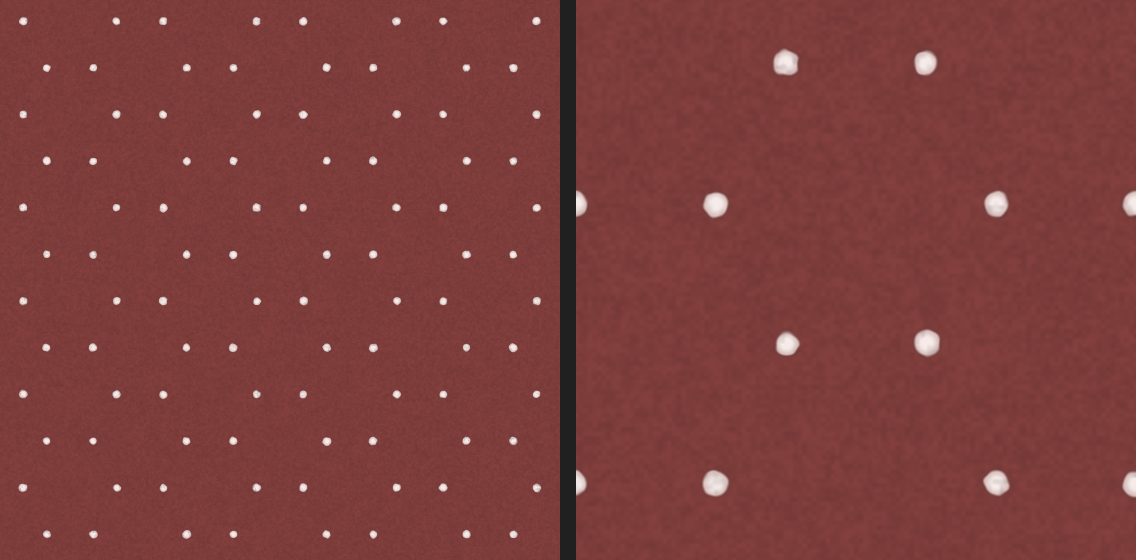
Left, the full canvas; right, a detail of the centre.
A WebGL 1 fragment shader for this pattern:

```glsl
precision highp float;

// Small pale dots at the corners of a honeycomb on brick-red cloth.
// Each half cell holds one dot, mirrored in x and staggered by row; wrapped
// value noise gives the cloth its grain and the dots their uneven rims.

uniform vec2 u_resolution;

const vec2 REPEATS = vec2(4.0, 6.0);        // whole cells across and down
const float WIDE_OFFSET = 1.0 / 3.0;        // dot to cell axis, upper row
const float NARROW_OFFSET = 1.0 / 6.0;      // dot to cell axis, lower row
const float ROW_HEIGHT = 0.547;             // dot height within its row
const float DOT_RADIUS = 0.0071;
const float RADIUS_VARIATION = 0.0005;
const float CENTRE_JITTER = 0.0005;
const float RIM_WOBBLE = 0.0018;
const float RIM_SOFTNESS = 0.0011;
const float HALO_WIDTH = 0.0035;
const float HALO_STRENGTH = 0.45;
const float GRAIN_STRENGTH = 0.075;
const float MOTTLE_STRENGTH = 0.018;
const vec3 CLOTH = vec3(0.490, 0.237, 0.230);
const vec3 HALO = vec3(0.430, 0.245, 0.235);
const vec3 DOT_CENTRE = vec3(0.945, 0.905, 0.895);
const vec3 DOT_RIM = vec3(0.830, 0.740, 0.730);

float hash(vec2 p) {
  vec3 q = fract(vec3(p.xyx) * 0.1031);
  q += dot(q, q.yzx + 33.33);
  return fract((q.x + q.y) * q.z);
}

// Value noise with a whole number of lattice cells, wrapping at the edges.
float wrappedNoise(vec2 uv, float cells, float seed) {
  vec2 p = uv * cells;
  vec2 i = floor(p);
  vec2 f = fract(p);
  f = f * f * (3.0 - 2.0 * f);
  vec2 a = mod(i, cells) + seed;
  vec2 b = mod(i + 1.0, cells) + seed;
  return mix(mix(hash(a), hash(vec2(b.x, a.y)), f.x),
             mix(hash(vec2(a.x, b.y)), hash(b), f.x), f.y);
}

vec3 clothColour(vec2 uv) {
  float grain = 0.6 * wrappedNoise(uv, 360.0, 17.0)
              + 0.4 * wrappedNoise(uv, 190.0, 53.0) - 0.5;
  float mottle = wrappedNoise(uv, 48.0, 91.0) - 0.5;
  return CLOTH * (1.0 + GRAIN_STRENGTH * 2.0 * grain + MOTTLE_STRENGTH * mottle);
}

// Offset from the dot centre of the half cell that holds uv.
vec2 dotOffset(vec2 uv, vec2 id) {
  float upper = mod(id.y, 2.0);
  float side = mod(id.x, 2.0) * 2.0 - 1.0;
  float fromAxis = mix(NARROW_OFFSET, WIDE_OFFSET, upper);
  vec2 centre = vec2(floor(id.x * 0.5) + 0.5 + side * fromAxis,
                     (id.y + ROW_HEIGHT) * 0.5) / REPEATS;
  vec2 jitter = vec2(hash(id + 7.0), hash(id + 29.0)) - 0.5;
  return uv - centre - 2.0 * CENTRE_JITTER * jitter;
}

void main() {
  vec2 uv = gl_FragCoord.xy / u_resolution;
  float pixel = 1.0 / min(u_resolution.x, u_resolution.y);
  vec2 id = floor(uv * REPEATS * 2.0);

  // Distance to the slightly ragged rim
  vec2 offset = dotOffset(uv, id);
  float radius = DOT_RADIUS + RADIUS_VARIATION * (2.0 * hash(id + 61.0) - 1.0);
  float wobble = RIM_WOBBLE * (wrappedNoise(uv, 210.0, 137.0) - 0.5);
  float dist = length(offset) - radius + wobble;

  // Cloth, dulled around each dot
  vec3 colour = clothColour(uv);
  float halo = 1.0 - smoothstep(0.0, HALO_WIDTH, dist);
  colour = mix(colour, HALO, HALO_STRENGTH * halo);

  // Dot, bright in the middle with faint worn flecks
  float inner = 1.0 - smoothstep(0.35, 1.0, length(offset) / radius);
  vec3 paint = mix(DOT_RIM, DOT_CENTRE, inner);
  float wear = mix(0.03, 0.16, hash(id + 83.0));
  paint *= 1.02 - wear * smoothstep(0.45, 1.0, wrappedNoise(uv, 300.0, 211.0));
  float edge = max(RIM_SOFTNESS, 0.75 * pixel);
  colour = mix(colour, paint, 1.0 - smoothstep(-edge, edge, dist));

  gl_FragColor = vec4(colour, 1.0);
}
```
